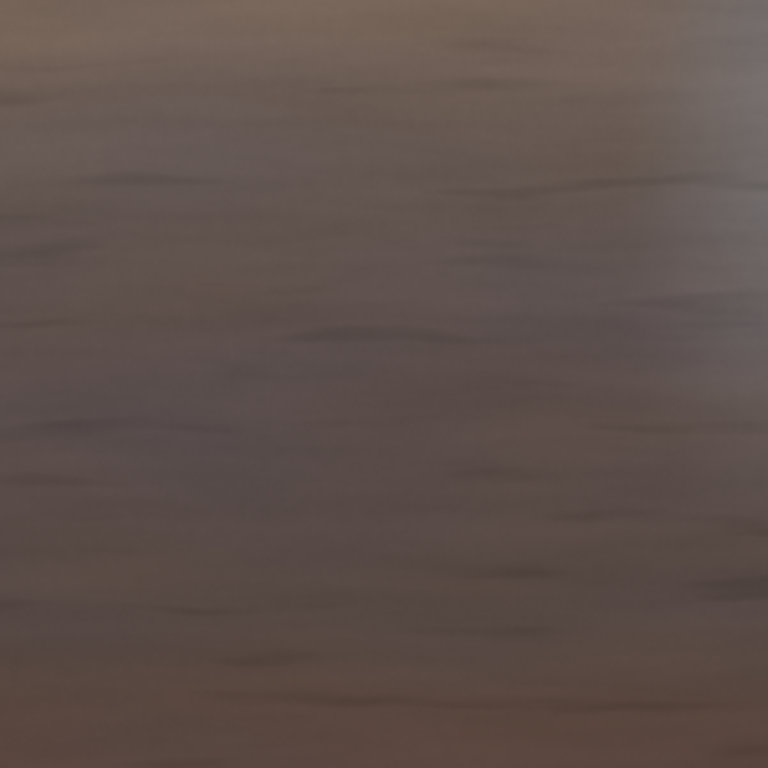
A Shadertoy shader for this texture:

```glsl
const vec3 BASE_BROWN = vec3(0.350, 0.274, 0.245);
const vec3 LOW_BROWN  = vec3(0.338, 0.283, 0.262);
const vec3 MID_TAUPE  = vec3(0.354, 0.303, 0.293);
const vec3 HIGH_TAUPE = vec3(0.392, 0.340, 0.318);
const vec3 TOP_TAN    = vec3(0.468, 0.396, 0.350);
const vec3 EDGE_GREY  = vec3(0.450, 0.430, 0.430);

const vec2 BAND_SCALE   = vec2(1.6, 11.0);
const vec2 STREAK_SCALE = vec2(3.5, 30.0);
const vec2 FIBRE_SCALE  = vec2(9.0, 75.0);
const vec2 WISP_SCALE   = vec2(3.2, 25.0);
const vec2 TINT_SCALE   = vec2(2.2, 8.0);
const float GRAIN_SCALE = 150.0;

const float BAND_DEPTH   = 0.050;
const float STREAK_DEPTH = 0.042;
const float FIBRE_DEPTH  = 0.018;
const float WISP_DEPTH   = 0.095;
const float GRAIN_DEPTH  = 0.014;
const vec3  TINT_SHIFT   = vec3(0.010, 0.000, -0.018);

vec2 hashGradient(vec2 cell) {
    vec3 p = fract(cell.xyx * vec3(0.1031, 0.1030, 0.0973));
    p += dot(p, p.yzx + 33.33);
    float angle = 6.28318 * fract((p.x + p.y) * p.z);
    return vec2(cos(angle), sin(angle));
}

float gradientNoise(vec2 p) {
    vec2 cell = floor(p);
    vec2 f = p - cell;
    vec2 u = f * f * f * (f * (f * 6.0 - 15.0) + 10.0);
    float a = dot(hashGradient(cell), f);
    float b = dot(hashGradient(cell + vec2(1, 0)), f - vec2(1, 0));
    float c = dot(hashGradient(cell + vec2(0, 1)), f - vec2(0, 1));
    float d = dot(hashGradient(cell + vec2(1, 1)), f - vec2(1, 1));
    return mix(mix(a, b, u.x), mix(c, d, u.x), u.y);
}

// Vertical tone run with a cool glow at the upper right
vec3 backdrop(vec2 uv) {
    vec3 color = mix(BASE_BROWN, LOW_BROWN, smoothstep(0.0, 0.22, uv.y));
    color = mix(color, MID_TAUPE, smoothstep(0.18, 0.52, uv.y));
    color = mix(color, HIGH_TAUPE, smoothstep(0.48, 0.82, uv.y));
    color = mix(color, TOP_TAN, smoothstep(0.76, 1.02, uv.y));
    float glow = smoothstep(0.78, 1.03, uv.x) * smoothstep(0.25, 0.80, uv.y);
    return mix(color, EDGE_GREY, 0.85 * glow);
}

void mainImage(out vec4 fragColor, in vec2 fragCoord) {
    vec2 uv = fragCoord / iResolution.xy;

    // Gentle sag keeps the horizontal streaks from running ruler straight
    vec2 p = uv;
    p.y += 0.014 * gradientNoise(uv * vec2(3.0, 4.0) + 7.3);
    p.y += 0.004 * gradientNoise(uv * vec2(11.0, 14.0) + 2.9);

    // Soft bands, streaks and fibres
    float shade = 1.0;
    shade += BAND_DEPTH * gradientNoise(p * BAND_SCALE + 13.7);
    shade += STREAK_DEPTH * gradientNoise(p * STREAK_SCALE + 41.2);
    shade += FIBRE_DEPTH * gradientNoise(p * FIBRE_SCALE + 83.6);

    // Sparse dark wisps with tapering ends
    float wisp = gradientNoise(p * WISP_SCALE + 29.4);
    wisp += 0.25 * gradientNoise(p * WISP_SCALE * 2.7 + 61.8);
    shade -= WISP_DEPTH * smoothstep(0.20, 0.65, wisp);

    // Faint mottling
    shade += GRAIN_DEPTH * gradientNoise(uv * GRAIN_SCALE + 5.1);
    shade += GRAIN_DEPTH * gradientNoise(uv * GRAIN_SCALE * 0.33 + 17.5);

    // Warm and cool drift
    float tint = gradientNoise(p * TINT_SCALE + 53.9);
    vec3 color = backdrop(uv) * shade + TINT_SHIFT * tint;
    fragColor = vec4(color, 1.0);
}
```
